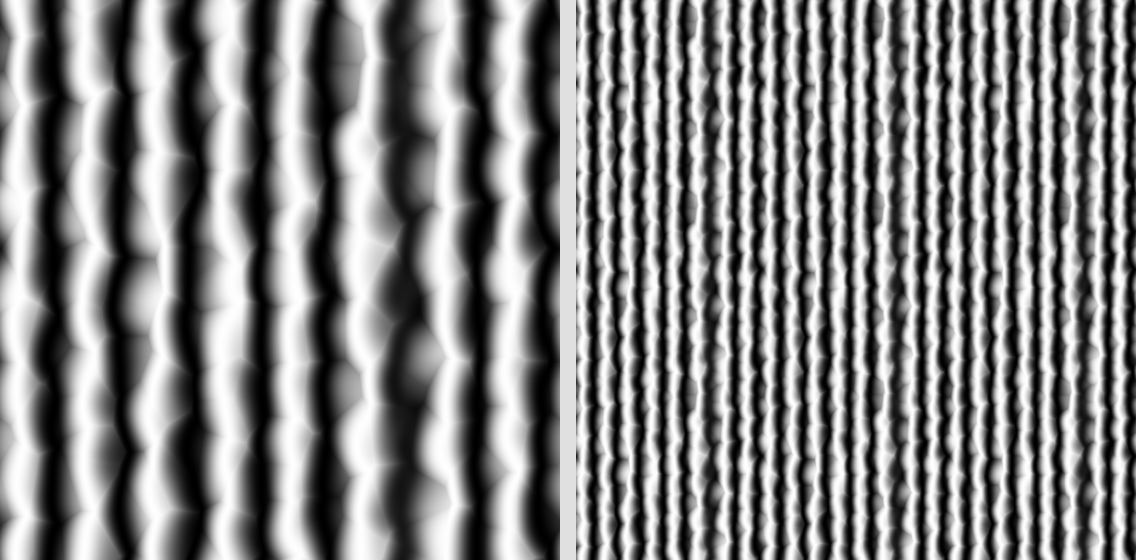
Left, the tile; right, the same tile 3 across and 3 down.
This pattern is drawn by a three.js fragment shader. Its source:

```glsl
// Soft vertical black and white bands with wavering, creased edges.
varying vec2 vUv;

const float TAU = 6.2831853;
const float BAND_COUNT = 8.0;
const float FIRST_CENTER = 0.030;                    // middle of the first white band
const vec3 DRIFT_SIZE = vec3(0.0068, 0.0048, 0.0037); // uneven spacing, harmonics 1 to 3
const vec3 DRIFT_PHASE = vec3(-0.447, -1.914, 2.218);
const vec2 CREASE_CELLS = vec2(14.0, 11.0);
const float CREASE_SIZE = 0.030;
const float CREASE_MEAN = 0.21;
const vec2 WAVER_CELLS = vec2(12.0, 10.0);
const float WAVER_SIZE = 0.015;
const vec2 FADE_CELLS = vec2(30.0, 16.0);
const float FADED_CENTER = 0.716;                    // the one washed-out dark band
const float FADED_WIDTH = 0.032;
const float FADED_LIFT = 0.085;
const vec3 DARK = vec3(0.0);
const vec3 LIGHT = vec3(0.995);

vec2 hash2(vec2 p) {
  vec3 q = fract(p.xyx * vec3(0.1031, 0.1030, 0.0973));
  q += dot(q, q.yzx + 33.33);
  return fract((q.xx + q.yz) * q.zy);
}

// Dot product of a wrapped lattice gradient and the offset to its corner.
float cornerSlope(vec2 cell, vec2 offset, vec2 period) {
  float angle = TAU * hash2(mod(cell, period) + 17.0).x;
  return dot(vec2(cos(angle), sin(angle)), offset);
}

// Gradient noise that wraps over the unit square.
float gradientNoise(vec2 uv, vec2 period) {
  vec2 p = uv * period;
  vec2 i = floor(p);
  vec2 f = p - i;
  vec2 u = f * f * f * (f * (f * 6.0 - 15.0) + 10.0);
  vec2 e = vec2(1.0, 0.0);
  float low = mix(cornerSlope(i, f, period), cornerSlope(i + e, f - e, period), u.x);
  float high = mix(cornerSlope(i + e.yx, f - e.yx, period),
                   cornerSlope(i + 1.0, f - 1.0, period), u.x);
  return mix(low, high, u.y);
}

// Squared distance to the nearest scattered point: smooth bowls with sharp creases.
float creasedBowls(vec2 uv, vec2 period) {
  vec2 p = uv * period;
  vec2 i = floor(p);
  float nearest = 4.0;
  for (int y = -1; y <= 1; y++) {
    for (int x = -1; x <= 1; x++) {
      vec2 cell = i + vec2(float(x), float(y));
      vec2 d = cell + hash2(mod(cell, period) + 5.0) - p;
      nearest = min(nearest, dot(d, d));
    }
  }
  return nearest;
}

void main() {
  // Sideways displacement of the bands
  float drift = dot(DRIFT_SIZE, cos(TAU * vUv.x * vec3(1.0, 2.0, 3.0) - DRIFT_PHASE));
  float waver = WAVER_SIZE * gradientNoise(vUv, WAVER_CELLS);
  float crease = CREASE_SIZE * (creasedBowls(vUv, CREASE_CELLS) - CREASE_MEAN);
  float x = vUv.x - FIRST_CENTER - drift - waver - crease;

  // Smooth band profile
  float band = 0.5 + 0.5 * cos(TAU * BAND_COUNT * x);

  // Blotchy lift of the faded dark band
  float away = (vUv.x - FADED_CENTER) / FADED_WIDTH;
  float blotch = 1.0 + 0.6 * gradientNoise(vUv, FADE_CELLS);
  float lift = FADED_LIFT * blotch * exp(-away * away);

  gl_FragColor = vec4(mix(DARK, LIGHT, mix(lift, 1.0, band)), 1.0);
}
```
